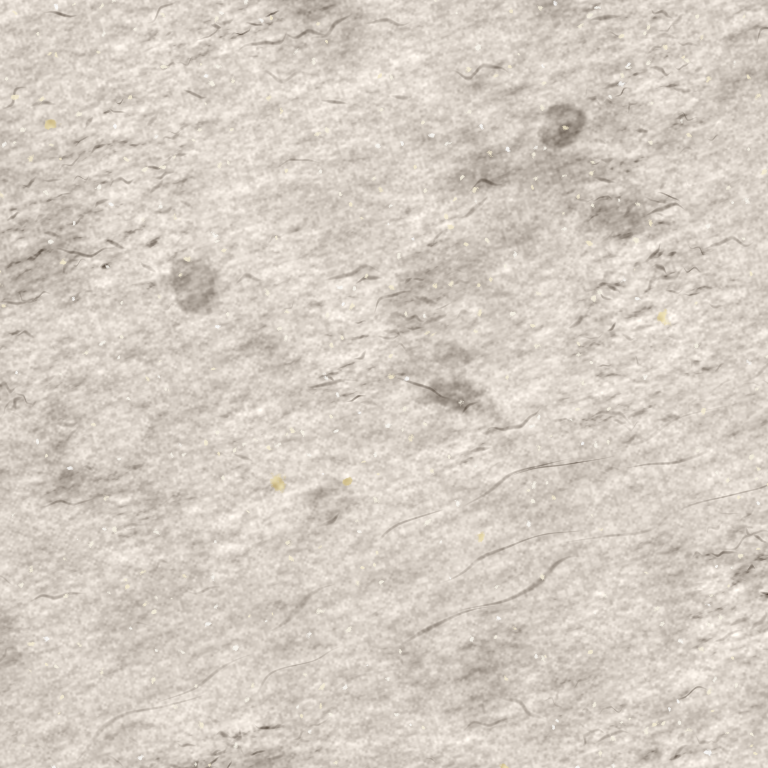
A Shadertoy shader for this texture:

```glsl
float hash(vec2 p) {
    return fract(sin(dot(p, vec2(127.1, 311.7))) * 43758.5453);
}

float noise(vec2 p) {
    vec2 i = floor(p), f = fract(p);
    f = f * f * (3.0 - 2.0 * f);
    return mix(mix(hash(i), hash(i + vec2(1, 0)), f.x),
               mix(hash(i + vec2(0, 1)), hash(i + vec2(1, 1)), f.x), f.y);
}

mat2 rotate(float a) {
    return mat2(cos(a), -sin(a), sin(a), cos(a));
}

float fbm(vec2 p) {
    float sum = 0.0, weight = 0.5;
    for (int i = 0; i < 4; i++) {
        sum += weight * noise(p);
        p = rotate(0.5) * p * 2.03 + 17.3;
        weight *= 0.5;
    }
    return sum;
}

// Short curved fissures, one candidate per cell, thick in the middle
float cracks(vec2 p, float scale, float density, float tilt, float waver) {
    p *= scale;
    float ink = 0.0;
    for (int j = -1; j <= 1; j++)
    for (int i = -1; i <= 1; i++) {
        vec2 cell = floor(p) + vec2(i, j);
        float seed = hash(cell + scale);
        vec2 d = p - cell - vec2(hash(cell + 3.1), hash(cell + 7.7));
        d = rotate((hash(cell + 9.2) - 0.35) * tilt) * d;
        d.y += (noise(vec2(d.x * 2.6 + seed * 90.0, cell.y)) - 0.5) * waver;
        float reach = mix(0.25, 0.8, hash(cell + 5.3));
        float taper = 1.0 - smoothstep(0.1, 1.0, abs(d.x) / reach);
        float width = scale * (0.0018 + 0.0034 * taper * hash(cell + 2.6));
        float line = 1.0 - smoothstep(0.1 * width, width, abs(d.y));
        ink = max(ink, line * sqrt(taper) * step(seed, density) * mix(0.4, 1.0, hash(cell + 6.4)));
    }
    return ink;
}

// Ragged spots: x is coverage, y is a random value for each spot
vec2 flecks(vec2 p, float scale, float density, float radius, float softness) {
    p *= scale;
    vec2 result = vec2(0);
    for (int j = -1; j <= 1; j++)
    for (int i = -1; i <= 1; i++) {
        vec2 cell = floor(p) + vec2(i, j);
        vec2 d = p - cell - vec2(hash(cell + 1.7), hash(cell + 8.3));
        d = rotate(hash(cell + 4.9) * 3.1) * d * vec2(0.85, 1.25);
        float size = radius * mix(0.5, 1.0, hash(cell + 2.2));
        float dist = length(d) + (fbm(p * 1.3 / radius) - 0.47) * size * 1.7;
        float spot = step(hash(cell + scale), density)
                   * (1.0 - smoothstep(size * (1.0 - softness), size, dist));
        if (spot > result.x) result = vec2(spot, hash(cell + 6.6));
    }
    return result;
}

// Crumbly surface height, stretched along the bedding direction
float surface(vec2 p) {
    return fbm(rotate(0.25) * p * vec2(30, 54));
}

void mainImage(out vec4 fragColor, in vec2 fragCoord) {
    vec2 uv = fragCoord / iResolution.xy;
    vec2 warped = uv + 0.012 * vec2(noise(uv * 13.0), noise(uv * 13.0 + 40.0));

    // Smeared diagonal band
    vec2 along = rotate(0.38) * (uv - vec2(0.5, 0.24));
    along.y += 0.035 * (noise(uv * 4.0 + 5.0) - 0.5);
    float band = 1.0 - smoothstep(0.05, 0.13, abs(along.y));
    float rough = smoothstep(0.40, 0.60, fbm(uv * 6.0 + 21.0)) * (1.0 - 0.8 * band);

    // Mottling
    float tone = 0.030 + (fbm(uv * 4.0) - 0.47) * 0.08;
    tone += (fbm(warped * 18.0) - 0.47) * 0.15 * (1.0 - 0.5 * band);
    tone -= smoothstep(0.52, 0.74, fbm(warped * 11.0 + 9.0)) * 0.10 * (1.0 - 0.7 * band);

    // Relief lit from above, with crumbs casting dark shadows
    float slope = surface(warped) - surface(warped + vec2(-0.002, 0.004));
    tone += slope * mix(0.35, 0.50, rough) * (1.0 - 0.4 * band);
    tone -= smoothstep(0.10, 0.26, -slope) * mix(0.04, 0.20, rough);

    // Fine grain, drawn out inside the band
    vec2 grain = rotate(0.3) * uv;
    tone += (noise(grain * vec2(130, 165)) - 0.5) * 0.09 + (noise(grain * 290.0) - 0.5) * 0.11;
    tone += (noise(along * vec2(13, 95)) - 0.5) * 0.09 * band;

    // Dark bruised patches with a grainy interior
    vec2 patches = flecks(uv, 6.0, 0.22, 0.28, 0.45);
    tone -= patches.x * mix(0.06, 0.23, patches.y) * (1.0 - band)
          * (0.6 + 0.8 * noise(grain * 110.0));

    // Fissures: scattered ones, crumbly clusters, and drawn-out streaks in the band
    float broken = 0.5 + 0.7 * noise(uv * 60.0);
    float ink = cracks(warped, 19.0, 0.13, 1.0, 0.35) * 0.30 * (1.0 - band);
    ink = max(ink, cracks(warped, 42.0, 0.40, 1.4, 0.4) * 0.28 * rough);
    vec2 streak = along * vec2(0.36, 1.0);
    streak.y += 0.008 * sin(along.x * 32.0 + along.y * 50.0);
    ink = max(ink, cracks(streak, 21.0, 0.55, 0.5, 0.3) * 0.27 * band);
    tone -= ink * broken;

    vec3 color = vec3(0.825, 0.79, 0.752) + tone * vec3(1.0, 1.02, 1.03);

    // Pale glints and a few straw-coloured flakes
    vec2 glints = flecks(uv, 55.0, 0.13, 0.29, 0.8);
    color = mix(color, mix(vec3(0.99), vec3(0.96, 0.92, 0.80), glints.y), glints.x * 0.85);
    vec2 flakes = flecks(uv + 0.37, 13.0, 0.025, 0.17, 0.5);
    color = mix(color, mix(vec3(0.76, 0.67, 0.42), vec3(0.97, 0.92, 0.72), noise(uv * 120.0)),
                flakes.x * 0.75);

    fragColor = vec4(clamp(color, 0.0, 1.0), 1.0);
}
```
